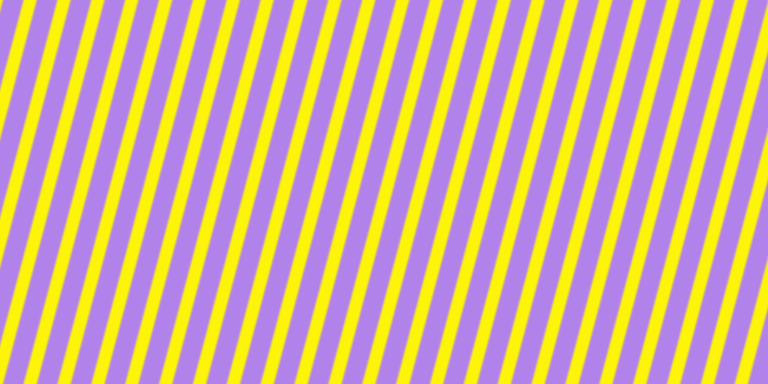
This pattern is drawn by a WebGL 1 fragment shader. Its source:

```glsl
precision highp float;

// Slanted yellow stripes on a flat lilac ground, leaning right as they rise.
// A sheared coordinate is folded into one repeat, and the perpendicular
// distance to the nearest stripe axis gives a softly blended edge.

uniform vec2 u_resolution;

const vec3 LILAC = vec3(0.70, 0.51, 0.92);
const vec3 YELLOW = vec3(0.99, 0.96, 0.04);

// Lengths are fractions of the canvas height.
const float STRIPES_ACROSS = 22.68;       // repeats over a width of 2 heights
const float PERIOD = 2.0 / STRIPES_ACROSS; // horizontal spacing of axes
const float LEAN = 3.0 * PERIOD;          // sideways shift per unit of height
const float FIRST_AXIS = 0.0786;          // where an axis meets the lower edge
const float YELLOW_SHARE = 0.39;          // stripe width within one repeat
const float SOFTNESS = 0.005;             // half width of the blended edge

// Perpendicular distance from p to the nearest slanted axis.
float axisDistance(vec2 p, float start, float period, float lean) {
  float repeats = (p.x - start - lean * p.y) / period;
  float offset = abs(fract(repeats + 0.5) - 0.5) * period;
  return offset / sqrt(1.0 + lean * lean);
}

// Coverage of a band: 1 inside, 0 outside.
float band(float distance, float halfWidth, float softness) {
  return 1.0 - smoothstep(-softness, softness, distance - halfWidth);
}

void main() {
  vec2 p = gl_FragCoord.xy / u_resolution.y;

  // Stripe width and edge blend, both measured across the stripe
  float halfWidth = 0.5 * YELLOW_SHARE * PERIOD / sqrt(1.0 + LEAN * LEAN);
  float softness = max(SOFTNESS, 0.75 / u_resolution.y);

  float d = axisDistance(p, FIRST_AXIS, PERIOD, LEAN);
  vec3 colour = mix(LILAC, YELLOW, band(d, halfWidth, softness));
  gl_FragColor = vec4(colour, 1.0);
}
```
